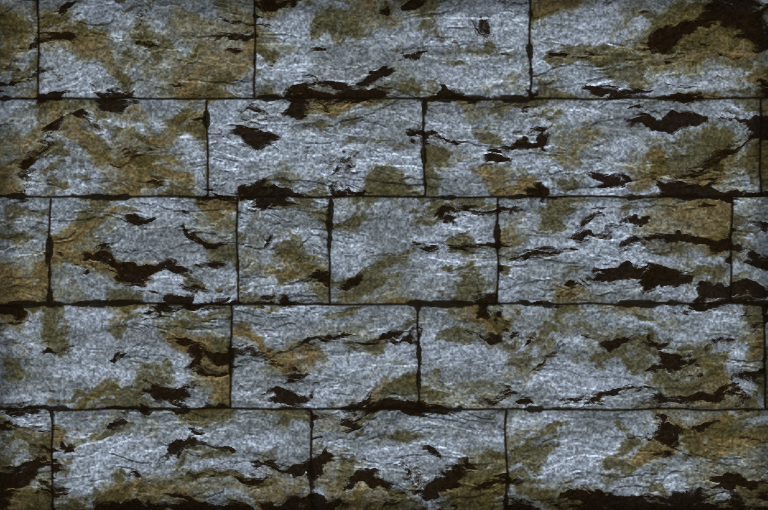
A WebGL 2 fragment shader for this texture:

```glsl
#version 300 es
precision highp float;
uniform vec2 u_resolution;
out vec4 outColor;

const float courses[6] = float[6](0.0, 0.198, 0.404, 0.614, 0.807, 1.0);
// Upright joints of each course, bottom course first; 2.0 is unused
const float joints[25] = float[25](
  0.068, 0.405, 0.659, 2.0, 2.0,
  0.300, 0.545, 0.997, 2.0, 2.0,
  0.065, 0.310, 0.429, 0.647, 0.952,
  0.270, 0.553, 0.990, 2.0, 2.0,
  0.050, 0.331, 0.691, 2.0, 2.0);

float hash(vec2 p) {
  vec3 q = fract(p.xyx * vec3(0.1031, 0.1030, 0.0973));
  q += dot(q, q.yzx + 33.33);
  return fract((q.x + q.y) * q.z);
}

float noise(vec2 p) {
  vec2 i = floor(p), f = fract(p);
  f = f * f * (3.0 - 2.0 * f);
  return mix(mix(hash(i), hash(i + vec2(1, 0)), f.x),
             mix(hash(i + vec2(0, 1)), hash(i + vec2(1, 1)), f.x), f.y);
}

float fbm(vec2 p) {
  float sum = 0.0, amp = 0.46;
  for (int i = 0; i < 6; i++) {
    sum += amp * noise(p);
    p = mat2(1.8, 0.8, -0.8, 1.8) * p + 17.3;
    amp *= 0.56;
  }
  return sum;
}

// Split stone: warped strata broken into thin ledges
float relief(vec2 p, float seed) {
  vec2 q = p * vec2(5.0, 14.0) + seed * 90.0;
  q += 1.5 * vec2(fbm(q * 0.6), fbm(q * 0.6 + 7.0));
  float strata = fbm(q) * 7.0;
  float ledge = floor(strata) + smoothstep(0.8, 1.0, fract(strata));
  return ledge * 0.09 + strata * 0.03 + 0.3 * fbm(p * vec2(30.0, 55.0) + seed * 40.0);
}

void main() {
  vec2 uv = gl_FragCoord.xy / u_resolution;
  float aspect = u_resolution.x / u_resolution.y;
  vec2 p = uv * vec2(aspect, 1.0);
  float pixel = 1.0 / u_resolution.y;

  // Locate the block, with slightly crooked joints
  vec2 w = uv + 0.007 * (vec2(fbm(p * 13.0), fbm(p * 13.0 + 31.0)) - 0.5);
  int row = 0;
  for (int i = 1; i < 5; i++) if (w.y > courses[i]) row = i;
  float left = -0.2, right = 1.2;
  for (int i = 0; i < 5; i++) {
    float x = joints[row * 5 + i];
    if (x < w.x) left = max(left, x);
    else right = min(right, x);
  }
  float seed = hash(vec2(left * 531.0 + 200.0, float(row) * 17.0 + 3.0));
  float above = w.y - courses[row], below = courses[row + 1] - w.y;
  if (row == 0) above += 0.01;
  if (row == 4) below += 0.03;
  float side = min(w.x - left, right - w.x) * aspect;
  float edge = min(side, min(above, below));

  // Light from above
  float slope = relief(p, seed) - relief(p + vec2(-0.0012, 0.0036), seed);
  float patches = fbm(p * vec2(4.0, 6.0) + seed * 60.0);
  float rough = mix(0.6, 1.25, smoothstep(0.38, 0.62, patches));

  // Weathering gathers at the right, the rims and the block feet
  float corner = 0.14 * smoothstep(0.28, 0.0, length((uv - vec2(0.96, 0.93)) * vec2(1.0, 0.8)))
    + 0.05 * smoothstep(0.75, 1.0, uv.x) + 0.13 * smoothstep(0.12, 0.0, uv.y)
    + 0.08 * smoothstep(0.07, 0.0, uv.x) * smoothstep(0.5, 0.0, uv.y);
  float foot = 0.12 * exp(-above * 55.0) + 0.05 * exp(-below * 70.0) + 0.04 * exp(-side * 80.0);
  vec2 warp = vec2(patches, fbm(p * 9.0 + 5.0)) * 2.5;
  float stain = fbm(p * vec2(6.0, 13.0) + warp + seed * 30.0) + corner * 0.8 + foot * 0.5;
  float moss = fbm(p * vec2(13.0, 24.0) + warp + seed * 20.0) + corner * 0.7 + foot * 0.6;
  float soot = fbm(p * vec2(12.0, 30.0) + warp + 53.0) + corner * 0.65 + foot - slope * 0.25;

  // Stone colours
  vec3 color = mix(vec3(0.40, 0.43, 0.45), vec3(0.51, 0.55, 0.60),
    smoothstep(0.38, 0.64, fbm(p * vec2(9.0, 27.0) + seed * 70.0)));
  color = mix(color, vec3(0.37, 0.37, 0.31), 0.75 * smoothstep(0.50, 0.63, stain));
  color = mix(color, vec3(0.34, 0.27, 0.13), 0.65 * smoothstep(0.60, 0.73, stain));
  color = mix(color, vec3(0.24, 0.22, 0.12), 0.75 * smoothstep(0.58, 0.71, moss));
  color *= clamp(1.0 + slope * 3.0 * rough, 0.35, 1.3);
  color = mix(color, vec3(0.09, 0.06, 0.03), 0.92 * smoothstep(0.64, 0.74, soot));

  // Sandy grain
  float grain = noise(p * 310.0) + noise(p * 190.0 + 9.0) - 1.0;
  color *= 1.0 + 0.38 * grain;

  // Joints: thin dark gaps, widening where the stone is chipped
  float chip = smoothstep(0.54, 0.74, fbm(p * 17.0 + 80.0));
  float gap = 0.0007 + 0.006 * chip;
  float mortar = 1.0 - smoothstep(gap - pixel * 0.5, gap + 0.0016 + pixel, edge);
  color = mix(color, vec3(0.08, 0.06, 0.03), 0.85 * mortar);
  color *= 1.0 - 0.14 * exp(-edge * 140.0);

  // Darkened borders
  vec2 rim = uv * (1.0 - uv);
  color *= mix(0.75, 1.04, smoothstep(0.0, 0.05, min(rim.x * 1.5, rim.y)));
  outColor = vec4(clamp(color, 0.0, 1.0), 1.0);
}
```
